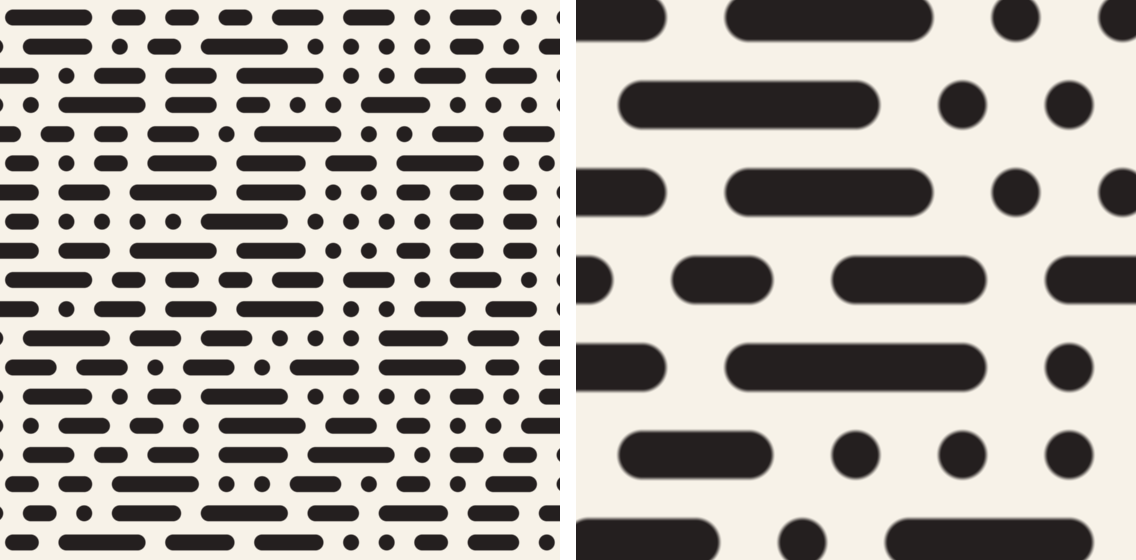
Left, the full canvas; right, a detail of the centre.
Give the GLSL for this pattern, as a WebGL 1 fragment shader.

```glsl
precision highp float;
// Nineteen rows of dark rounded dashes and dots in random lengths on cream.

uniform vec2 u_resolution;

float hash(vec2 p) {
  return fract(sin(dot(p, vec2(127.1, 311.7))) * 43758.5453);
}

// A few rows reuse the sequence of an earlier row.
float rowSeed(float row) {
  if (row == 8.0) return 6.0;
  if (row == 9.0) return 0.0;
  if (row == 10.0) return 2.0;
  if (row == 13.0) return 1.0;
  return row;
}

// Dash length in cells: mostly dots and short dashes, one longest per row.
float dashLength(float slot, float longSlot, float seed) {
  if (slot == longSlot) return 5.0;
  float h = hash(vec2(slot + 3.0, seed + 11.0));
  return 1.0 + step(0.46, h) + step(0.73, h) + step(0.91, h);
}

// Distance to a horizontal capsule between two centres on the x axis.
float capsule(vec2 p, float left, float right, float radius) {
  return length(vec2(p.x - clamp(p.x, left, right), p.y)) - radius;
}

void main() {
  vec2 uv = gl_FragCoord.xy / u_resolution;

  // Rows are counted from the top.
  float down = (1.0 - uv.y - 0.03125) / 0.05208;
  float row = floor(down + 0.5);
  vec2 p = vec2(uv.x, (down - row) * 0.05208);

  // Walk along the row, leaving one empty cell after each dash.
  float seed = rowSeed(row);
  float longSlot = 1.0 + floor(7.0 * hash(vec2(seed, 57.0)));
  float cell = -1.0 - floor(3.0 * hash(vec2(seed, 91.0)));
  float dist = 1.0;
  for (int i = 0; i < 18; i++) {
    float cells = dashLength(float(i), longSlot, seed);
    float left = 0.0233 + 0.03177 * cell;
    float right = left + 0.03177 * (cells - 1.0);
    dist = min(dist, capsule(p, left, right, 0.0142));
    cell += cells + 1.0;
  }

  // Slightly soft edges, never narrower than a pixel.
  float soft = max(0.0018, 0.75 / u_resolution.y);
  float ink = 1.0 - smoothstep(-soft, soft, dist);
  vec3 color = mix(vec3(0.97, 0.95, 0.91), vec3(0.14, 0.12, 0.12), ink);
  gl_FragColor = vec4(color, 1.0);
}
```
